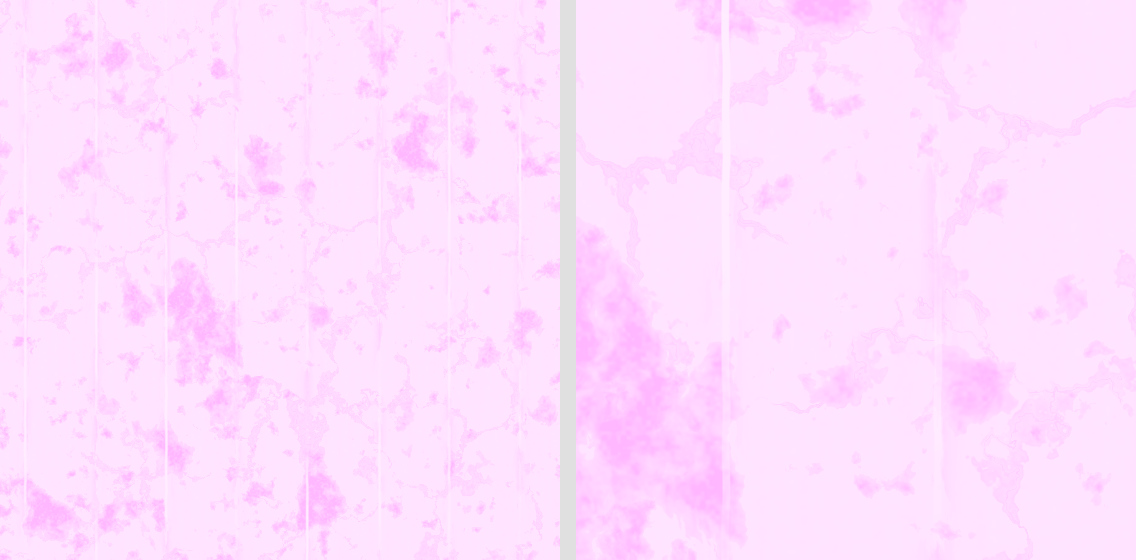
Left, the full canvas; right, a detail of the centre.
Reproduce this texture procedurally as a Shadertoy shader.

```glsl
// Pale pink painted boards: eight planks across, split by light vertical seams.
// Rough fractal noise makes small blotches and flecks, denser toward the bottom;
// broken cell borders make the cracks, and each seam fades along its length.

const vec3 PAINT = vec3(1.0, 0.892, 1.0);
const vec3 STAIN = vec3(1.0, 0.715, 1.0);
const vec3 SEAM = vec3(1.0, 0.93, 1.0);
const float PLANKS = 7.93;            // seams per canvas width
const float SEAM_OFFSET = 0.046;      // position of the first seam
const float SEAM_HALF_WIDTH = 0.0023;
const float SEAM_JITTER = 0.002;
const float BLOTCH_SCALE = 12.5;
const float BLOTCH_LEVEL = 0.632;     // higher gives fewer blotches
const float FLECK_SCALE = 31.0;
const float FLECK_LEVEL = 0.655;
const float CRACK_SCALE = 7.5;
const float CRACK_WIDTH = 0.115;
const float GRAIN_SCALE = 340.0;
const float ROUGHNESS = 0.58;         // weight of each finer noise octave

float hash(vec2 p) {
    vec3 q = fract(vec3(p.xyx) * 0.1031);
    q += dot(q, q.yzx + 33.33);
    return fract((q.x + q.y) * q.z);
}

vec2 hash2(vec2 p) {
    return vec2(hash(p), hash(p + vec2(57.0, 113.0)));
}

float noise(vec2 p) {
    vec2 cell = floor(p), f = fract(p);
    f = f * f * (3.0 - 2.0 * f);
    float low = mix(hash(cell), hash(cell + vec2(1, 0)), f.x);
    float high = mix(hash(cell + vec2(0, 1)), hash(cell + vec2(1, 1)), f.x);
    return mix(low, high, f.y);
}

float fbm(vec2 p) {
    float sum = 0.0, total = 0.0, weight = 1.0;
    for (int i = 0; i < 6; i++) {
        sum += weight * noise(p);
        total += weight;
        p = mat2(1.6, 1.2, -1.2, 1.6) * p + 17.3;
        weight *= ROUGHNESS;
    }
    return sum / total;
}

// Gap between the two nearest cell points: zero on a cell border.
float cellBorder(vec2 p) {
    vec2 cell = floor(p);
    float nearest = 9.0, second = 9.0;
    for (int y = -1; y <= 1; y++)
    for (int x = -1; x <= 1; x++) {
        vec2 c = cell + vec2(x, y);
        float d = length(c + hash2(c) - p);
        second = min(second, max(nearest, d));
        nearest = min(nearest, d);
    }
    return second - nearest;
}

// A light rim followed by a slow deepening inward.
float stainDepth(float excess) {
    return 0.24 * smoothstep(-0.006, 0.01, excess) + 0.68 * smoothstep(0.0, 0.14, excess);
}

void mainImage(out vec4 fragColor, in vec2 fragCoord) {
    vec2 uv = fragCoord / iResolution.xy;
    float pixel = 1.0 / iResolution.x;
    vec2 warp = vec2(fbm(uv * 16.0 + 3.7), fbm(uv * 16.0 + 41.2)) - 0.5;
    float wear = 0.03 * smoothstep(0.6, 0.1, uv.y) - 0.008;

    // Seams, each with its own offset, strength and fading
    float across = (uv.x - SEAM_OFFSET) * PLANKS;
    float id = floor(across + 0.5);
    float wobble = (hash(vec2(id, 5.0)) - 0.5) * 2.0 * SEAM_JITTER
                 + (noise(vec2(id * 7.0, uv.y * 40.0)) - 0.5) * 0.0012;
    float seamDist = abs((across - id) / PLANKS - wobble);
    float seamFade = smoothstep(0.38, 0.66, fbm(vec2(id * 9.1, uv.y * 5.0)));
    float seam = 1.0 - smoothstep(SEAM_HALF_WIDTH - pixel, SEAM_HALF_WIDTH + pixel, seamDist);
    float seamWear = 0.03 * exp(-seamDist * 130.0);

    // Blotches, slightly stretched along the planks
    float blotchField = fbm((uv + warp * 0.035) * vec2(BLOTCH_SCALE, BLOTCH_SCALE * 0.9) + 7.0);
    float stain = stainDepth(blotchField - BLOTCH_LEVEL + wear + seamWear);

    // Small ragged flecks gathered in clusters
    float cluster = noise(uv * 9.0 + 71.0) - 0.5;
    float fleckField = fbm((uv + warp * 0.02) * FLECK_SCALE + 29.0);
    stain = max(stain, 0.85 * stainDepth(fleckField - FLECK_LEVEL + cluster * 0.09 + wear));

    // Broken cracks: a ragged flake border with a thin darker line
    float border = cellBorder((uv + warp * 0.13) * CRACK_SCALE);
    float presence = smoothstep(0.46, 0.62, fbm(uv * 10.0 + 93.0));
    float flakeWidth = CRACK_WIDTH * presence * (0.1 + 1.3 * noise(uv * 48.0));
    float flake = 1.0 - smoothstep(flakeWidth * 0.75, flakeWidth + 0.01, border);
    float line = 1.0 - smoothstep(0.006, 0.006 + CRACK_SCALE * pixel * 2.0, border);
    float rim = smoothstep(0.2, 1.0, border / max(flakeWidth, 0.01));
    stain = max(stain, flake * presence * (0.2 + 0.18 * rim));
    stain = max(stain, line * smoothstep(0.05, 0.4, presence) * 0.36);

    // Discoloured seam edges
    float edgeNoise = fbm(vec2(uv.x * 90.0, uv.y * 22.0) + 13.0);
    float seamEdge = exp(-seamDist * 210.0) * smoothstep(0.48, 0.6, edgeNoise);
    stain = max(stain, seamEdge * 0.45);

    // Grain in the stains and faint vertical brushing in the paint
    float grain = noise(uv * GRAIN_SCALE) + 0.6 * noise(uv * GRAIN_SCALE * 0.47 + 9.0) - 0.8;
    stain *= 1.0 + 0.55 * grain;
    float brushing = noise(uv * vec2(160.0, 9.0)) - 0.5;
    vec3 color = mix(PAINT, STAIN, clamp(stain, 0.0, 1.0));
    color.g += 0.006 * brushing + 0.006 * grain;
    color = mix(color, SEAM, seam * (0.15 + 0.8 * seamFade));
    fragColor = vec4(color, 1.0);
}
```
